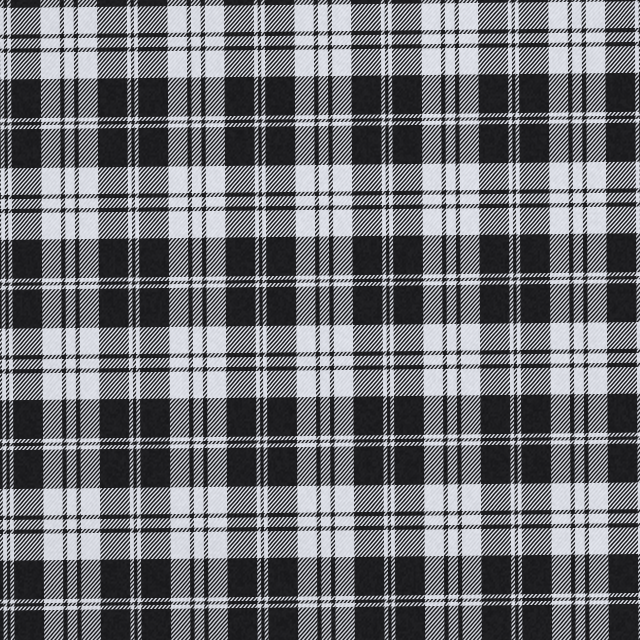
Reproduce this texture procedurally as a Shadertoy shader.

```glsl
// Black and white tartan cloth woven in a diagonal twill, with paired fine lines.
#define REPEATS vec2(5.04, 3.99)      // checks across and down
#define CENTER vec2(0.408, 0.561)     // middle of one dark check
#define TILT vec2(0.006, -0.0105)     // slight skew of the cloth
#define DARK_SHARE 0.277              // half width of a dark band, in repeats
#define LIGHT_LINE vec2(0.0055, 0.0030) // offset and half width of light pair
#define DARK_LINE vec2(0.0109, 0.0033)  // offset and half width of dark pair
#define RIBS vec2(165.0, 145.0)       // twill ribs across and down
#define DARK_YARN vec3(0.115, 0.115, 0.125)
#define LIGHT_YARN vec3(0.85, 0.86, 0.89)
#define WEAR 0.04                     // unevenness of the yarn

float hash(vec2 p) {
    p = fract(p * vec2(0.1031, 0.1137));
    p += dot(p, p.yx + 33.33);
    return fract((p.x + p.y) * p.x * 91.7);
}

float noise(vec2 p) {
    vec2 i = floor(p), f = fract(p);
    f = f * f * (3.0 - 2.0 * f);
    return mix(mix(hash(i), hash(i + vec2(1, 0)), f.x),
               mix(hash(i + vec2(0, 1)), hash(i + vec2(1, 1)), f.x), f.y);
}

// Coverage of a line at distance line.x with half width line.y
float lineMask(float d, vec2 line, float px) {
    return clamp((line.y - abs(d - line.x)) / px + 0.5, 0.0, 1.0);
}

// Yarn lightness along one axis: 0 is dark, 1 is light
float yarn(float x, float repeats, float px) {
    float period = 1.0 / repeats;
    float d = abs(fract(x * repeats + 0.5) - 0.5) * period;
    float tone = clamp((d - DARK_SHARE * period) / px + 0.5, 0.0, 1.0);
    tone = max(tone, lineMask(d, LIGHT_LINE, px));
    return tone * (1.0 - lineMask(0.5 * period - d, DARK_LINE, px));
}

void mainImage(out vec4 fragColor, in vec2 fragCoord) {
    float px = 1.0 / iResolution.y;
    vec2 uv = fragCoord * px;
    vec2 cloth = uv + TILT * (uv.yx - 0.5);

    // Colours of the vertical and horizontal yarns
    vec2 pos = cloth - CENTER;
    float warp = yarn(pos.x, REPEATS.x, px);
    float weft = yarn(pos.y, REPEATS.y, px);

    // Diagonal ribs choose which yarn lies on top
    float phase = dot(cloth, RIBS * vec2(1.0, -1.0));
    phase += 0.16 * (noise(cloth * 60.0) - 0.5);
    float soft = max(length(RIBS) * px, 0.12);
    float rib = clamp(0.5 + (abs(fract(phase) - 0.5) - 0.25) / soft, 0.0, 1.0);
    vec3 color = mix(DARK_YARN, LIGHT_YARN, mix(warp, weft, rib));

    // Thread relief, uneven yarn and slow changes of light
    color *= 1.0 + 0.06 * (rib - 0.5);
    color += WEAR * (noise(cloth * RIBS * 2.0) - 0.5);
    color *= 1.0 + WEAR * (noise(cloth * 3.0) - 0.5);
    fragColor = vec4(clamp(color, 0.0, 1.0), 1.0);
}
```
